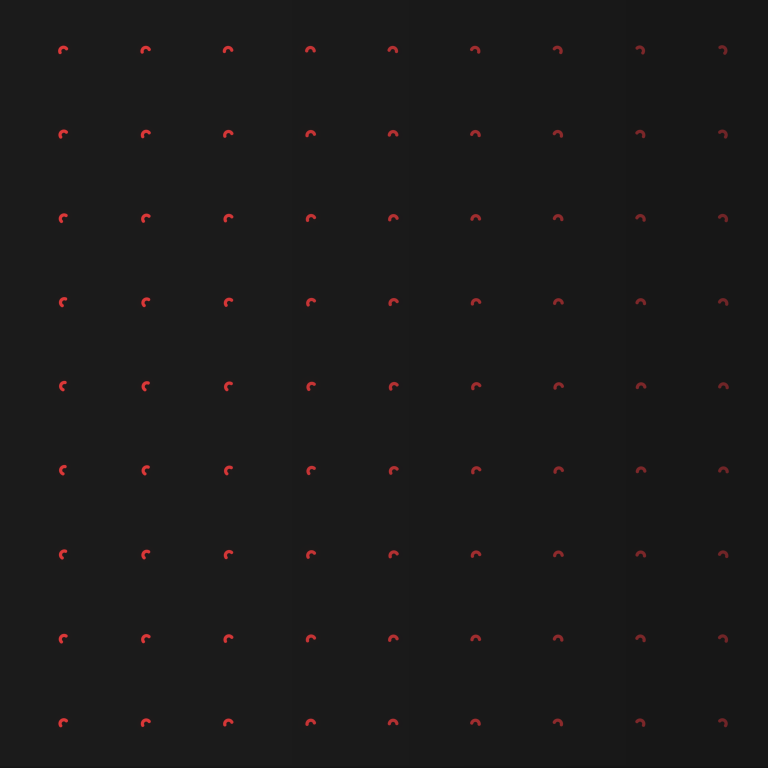
Reproduce this pattern procedurally as a WebGL 1 fragment shader.

```glsl
precision highp float;

uniform vec2 u_resolution;

// Distance to a round-capped arc whose middle points along +y
float arcDistance(vec2 p, float halfSpan, float radius, float halfWidth) {
    p.x = abs(p.x);
    vec2 tip = vec2(sin(halfSpan), cos(halfSpan));
    float d = tip.y * p.x > tip.x * p.y
        ? length(p - tip * radius)
        : abs(length(p) - radius);
    return d - halfWidth;
}

// Direction of each arc: turns clockwise to the right and away from the middle rows
float arcHeading(vec2 cell) {
    float rowOffset = abs(cell.y - 3.5) - 0.5;
    return radians(164.0 - 10.0 * cell.x - 11.0 * rowOffset);
}

void main() {
    vec2 uv = gl_FragCoord.xy / u_resolution;
    float pixel = 1.0 / min(u_resolution.x, u_resolution.y);

    // Nine by nine grid, with a wider margin at the left
    vec2 pitch = vec2(0.1076, 0.1095);
    vec2 fromFirst = uv - vec2(0.0814, 0.0598);
    vec2 cell = clamp(floor(fromFirst / pitch + 0.5), 0.0, 8.0);
    vec2 local = fromFirst - cell * pitch;

    // Turn each arc about the middle of its bounding box
    float heading = arcHeading(cell);
    vec2 along = vec2(cos(heading), sin(heading));
    vec2 across = vec2(along.y, -along.x);
    vec2 p = vec2(dot(local, across), dot(local, along) + 0.0026);
    float d = arcDistance(p, 1.45, 0.0049, 0.0021);

    // Charcoal ground, dimmer at the right and along the bottom edge
    vec3 color = vec3(mix(0.106, 0.09, smoothstep(0.2, 1.0, uv.x)));
    color *= mix(0.8, 1.0, smoothstep(0.0, 0.004, uv.y));

    // Red arcs with a faint halo, fading towards the right
    float fade = smoothstep(0.15, 1.05, uv.x);
    vec3 red = mix(vec3(0.86, 0.22, 0.22), vec3(0.42, 0.14, 0.15), fade);
    float softness = max(0.0009, 0.7 * pixel);
    color += vec3(0.03, -0.006, 0.0) * (1.0 - fade) * exp(-max(d, 0.0) / 0.002);
    color = mix(color, red, 1.0 - smoothstep(-softness, softness, d));

    gl_FragColor = vec4(color, 1.0);
}
```
